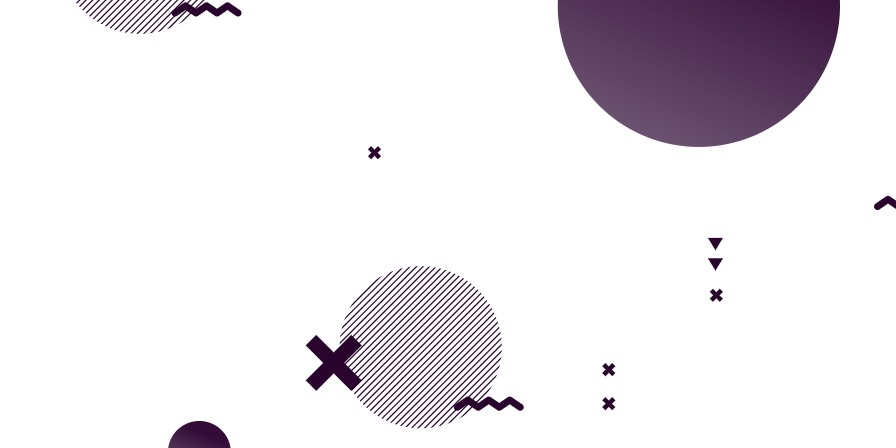
Reproduce this background procedurally as a Shadertoy shader.

```glsl
const vec3 INK = vec3(0.16, 0.02, 0.18);
const vec3 HAZE = vec3(0.42, 0.32, 0.44);
const vec3 PLUM = vec3(0.20, 0.05, 0.22);

// Coverage of a shape from its signed distance
float fill(float d) {
    return clamp(0.5 - d * iResolution.y, 0.0, 1.0);
}

float segment(vec2 p, vec2 a, vec2 b) {
    vec2 ab = b - a;
    return length(p - a - ab * clamp(dot(p - a, ab) / dot(ab, ab), 0.0, 1.0));
}

float box(vec2 p, vec2 halfSize) {
    vec2 q = abs(p) - halfSize;
    return length(max(q, 0.0)) + min(max(q.x, q.y), 0.0);
}

float diagonalCross(vec2 p, float halfLength, float halfWidth) {
    vec2 q = abs(vec2(p.x + p.y, p.y - p.x) * 0.7071);
    if (q.y > q.x) q = q.yx;
    return box(q, vec2(halfLength, halfWidth));
}

// Triangle pointing down, with the middle of its top edge at the origin
float triangle(vec2 p, float halfWidth, float height) {
    vec2 sideNormal = normalize(vec2(height, -halfWidth));
    return max(p.y, dot(vec2(abs(p.x) - halfWidth, p.y), sideNormal));
}

// Rounded zigzag, mirrored about its middle peak
float zigzag(vec2 p) {
    const float STEP = 0.0234, RISE = 0.0160;
    p.x = abs(p.x);
    float d = 1.0;
    for (int i = 0; i < 3; i++) {
        float k = float(i);
        float startHeight = RISE * (1.0 - mod(k, 2.0));
        d = min(d, segment(p, vec2(k * STEP, startHeight),
                              vec2((k + 1.0) * STEP, RISE - startHeight)));
    }
    return d - 0.0078;
}

// Disc of thin diagonal lines, with box-filtered line coverage
float hatchedDisc(vec2 p, float radius) {
    const float PERIOD = 0.0103, HALF_WIDTH = 0.0014;
    float across = (p.x - p.y) * 0.7071;
    float d = abs(mod(across + 0.5 * PERIOD, PERIOD) - 0.5 * PERIOD);
    float line = fill(d - HALF_WIDTH) - fill(d + HALF_WIDTH);
    return line * fill(length(p) - radius);
}

vec3 paintDisc(vec3 color, vec2 p, float radius) {
    float t = dot(p, normalize(vec2(0.4, 0.9))) / radius;
    vec3 shade = mix(HAZE, PLUM, clamp((t + 1.0) / 1.6, 0.0, 1.0));
    return mix(color, shade, fill(length(p) - radius));
}

void mainImage(out vec4 fragColor, in vec2 fragCoord) {
    vec2 p = fragCoord / iResolution.y;
    vec3 color = vec3(1.0);

    // Gradient discs
    color = paintDisc(color, p - vec2(1.560, 0.987), 0.315);
    color = paintDisc(color, p - vec2(0.445, -0.010), 0.0703);

    // Hatched discs
    float hatch = hatchedDisc(p - vec2(0.939, 0.225), 0.181);
    hatch = max(hatch, hatchedDisc(p - vec2(0.3125, 1.1055), 0.181));
    color = mix(color, INK, hatch);

    // Large and small crosses
    float d = diagonalCross(p - vec2(0.745, 0.190), 0.0718, 0.0166);
    vec2 crosses[4] = vec2[4](vec2(0.836, 0.659), vec2(1.599, 0.341),
                              vec2(1.359, 0.175), vec2(1.359, 0.099));
    for (int i = 0; i < 4; i++)
        d = min(d, diagonalCross(p - crosses[i], 0.0158, 0.0050));

    // Triangles
    for (int i = 0; i < 2; i++)
        d = min(d, triangle(p - vec2(1.597, 0.469 - 0.0455 * float(i)), 0.0169, 0.0275));

    // Zigzags
    vec2 zigzags[3] = vec2[3](vec2(0.461, 0.971), vec2(1.091, 0.091), vec2(2.029, 0.539));
    for (int i = 0; i < 3; i++)
        d = min(d, zigzag(p - zigzags[i]));

    color = mix(color, INK, fill(d));
    fragColor = vec4(color, 1.0);
}
```
